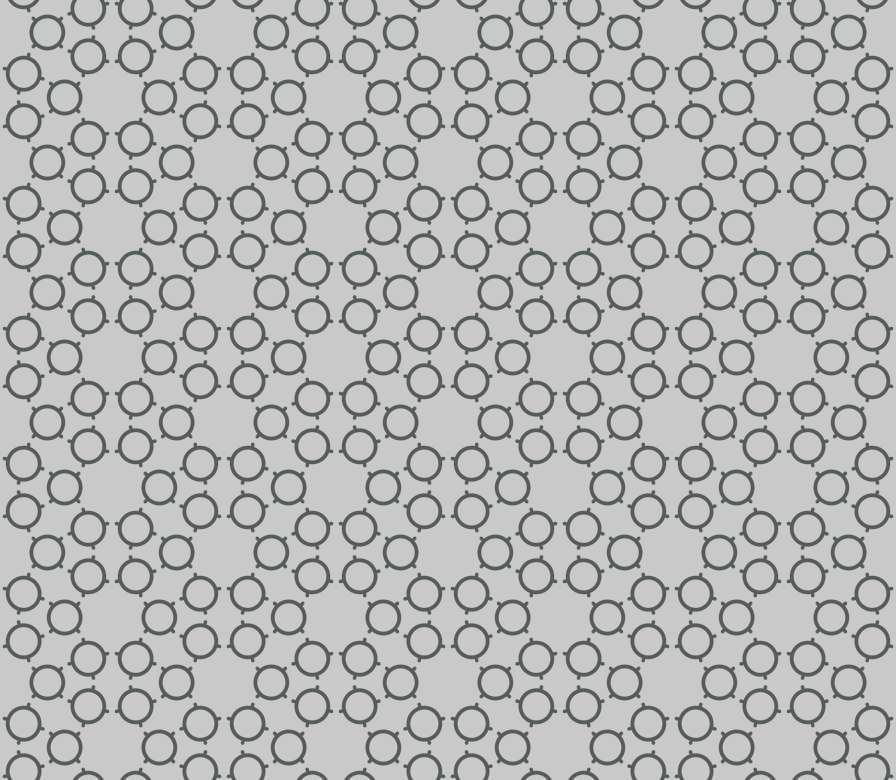
Write a WebGL 1 fragment shader that draws this pattern.

```glsl
precision highp float;
// Dark rings with four short diagonal stubs on plain grey, placed on the vertices
// of a tiling of hexagons, squares and triangles. The plane is folded to the
// nearest hexagon centre, then to a single ring, which is drawn by distance.

uniform vec2 u_resolution;

const vec2 REPEATS = vec2(4.0, 6.0);        // rectangular cells across and down
const vec2 CENTRE_A = vec2(0.0, 0.75);      // the two hexagon centres in a cell
const vec2 CENTRE_B = vec2(0.5, 0.25);

// Lengths are in units of the spacing between neighbouring rings.
const vec2 CELL_SIZE = vec2(4.73205, 2.73205);
const float RING_RADIUS = 0.337;
const float RING_WIDTH = 0.080;
const float STUB_REACH = 0.420;
const float STUB_WIDTH = 0.074;
const float EDGE_SOFTNESS = 0.75;           // half width of the edge, in pixels

const vec3 GROUND = vec3(0.79);
const vec3 INK = vec3(0.335, 0.36, 0.34);

// Offset from the closest repeat of a centre, in ring spacings.
vec2 offsetFrom(vec2 cell, vec2 centre) {
  return (fract(cell - centre + 0.5) - 0.5) * CELL_SIZE;
}

// Fold the plane around a hexagon centre into the 60 degree sector about +x.
vec2 foldSector(vec2 p) {
  const vec2 mirrorNormal = vec2(-0.5, 0.8660254);
  p = abs(p);
  return p - 2.0 * max(dot(p, mirrorNormal), 0.0) * mirrorNormal;
}

float ringDistance(vec2 p) {
  return abs(length(p) - RING_RADIUS) - 0.5 * RING_WIDTH;
}

// Four round-ended stubs on the diagonals, pointing out of the ring.
float stubDistance(vec2 p) {
  p = abs(p);
  vec2 q = vec2(p.x + p.y, p.x - p.y) * 0.7071068;
  q.x -= clamp(q.x, RING_RADIUS, STUB_REACH);
  return length(q) - 0.5 * STUB_WIDTH;
}

void main() {
  vec2 cell = gl_FragCoord.xy / u_resolution * REPEATS;

  // Nearest hexagon centre
  vec2 a = offsetFrom(cell, CENTRE_A);
  vec2 b = offsetFrom(cell, CENTRE_B);
  vec2 p = dot(a, a) < dot(b, b) ? a : b;

  // Ring on the hexagon corner
  vec2 q = foldSector(p) - vec2(1.0, 0.0);
  float d = min(ringDistance(q), stubDistance(q));

  float soft = EDGE_SOFTNESS * CELL_SIZE.x * REPEATS.x / u_resolution.x;
  float ink = 1.0 - smoothstep(-soft, soft, d);
  gl_FragColor = vec4(mix(GROUND, INK, ink), 1.0);
}
```
